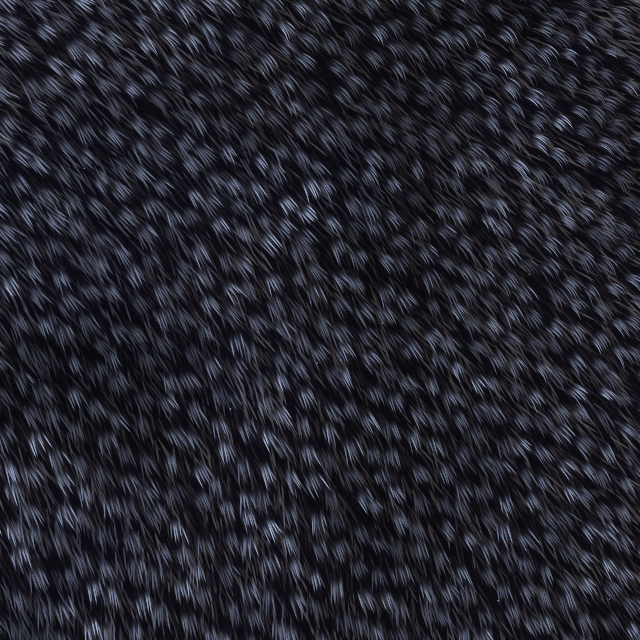
A three.js fragment shader for this texture:

```glsl
// Dark plumage: staggered rows of small frayed feather tufts with a blue sheen,
// lying over a bed of fine dim hairs. A smooth flow field combs both layers,
// steep at the lower left and flatter, smaller and more curved at the upper right.

varying vec2 vUv;

const vec3 SHADOW = vec3(0.043, 0.038, 0.060);
const vec3 BROWN  = vec3(0.265, 0.250, 0.255);
const vec3 SLATE  = vec3(0.245, 0.260, 0.325);
const vec3 SHEEN  = vec3(0.610, 0.670, 0.790);

const vec2  TUFT_COUNT  = vec2(24.0, 20.0);  // tufts along and across the rows
const vec2  TUFT_SHRINK = vec2(0.15, 0.20);  // growth of density along each axis
const float ROW_TILT    = 0.35;
const float TUFT_JITTER = 0.5;
const int   BARBS       = 6;                 // barbs per tuft
const float BARB_WIDTH  = 0.062;             // half width, in tuft spacings
const float HAIR_CELLS  = 75.0;
const float HAIR_LENGTH = 0.023;             // half length
const float HAIR_WIDTH  = 0.0021;            // half width

float hash(vec2 p) {
  vec3 q = fract(vec3(p.xyx) * 0.1031);
  q += dot(q, q.yzx + 33.33);
  return fract((q.x + q.y) * q.z);
}

vec2 hash2(vec2 p) {
  return vec2(hash(p + 11.7), hash(p.yx + 47.3));
}

float noise(vec2 p) {
  vec2 i = floor(p), f = fract(p);
  f = f * f * (3.0 - 2.0 * f);
  return mix(mix(hash(i), hash(i + vec2(1.0, 0.0)), f.x),
             mix(hash(i + vec2(0.0, 1.0)), hash(i + vec2(1.0)), f.x), f.y);
}

// Combing angle below the horizontal
float flowAngle(vec2 p) {
  return 1.3 - 0.65 * p.y - 0.33 * p.x * p.x + 0.6 * p.x * (1.0 - p.x);
}

// Coordinates along and across a strand lying at the given angle
vec2 strandSpace(vec2 d, float angle) {
  float c = cos(angle), s = sin(angle);
  return vec2(c * d.x - s * d.y, s * d.x + c * d.y);
}

// Canvas to row lattice and back
vec2 toLattice(vec2 p) {
  vec2 u = strandSpace(p, ROW_TILT);
  return TUFT_COUNT * (u + TUFT_SHRINK * u * u);
}

vec2 fromLattice(vec2 g) {
  vec2 u = (sqrt(1.0 + 4.0 * TUFT_SHRINK * g / TUFT_COUNT) - 1.0) / (2.0 * TUFT_SHRINK);
  return strandSpace(u, -ROW_TILT);
}

// Brush of uneven barbs, each fading in at the root and drawn out to a point
float brush(vec2 s, float halfWidth, float reach, vec2 seed) {
  float cover = 0.0;
  for (int k = 0; k < BARBS; k++) {
    float n = float(k);
    vec2 key = seed + vec2(17.0, 5.0) * n;
    vec2 r = hash2(key);
    float root = halfWidth * (2.0 * (n + r.x) / float(BARBS) - 1.0);
    float start = -0.55 + 0.3 * r.y;
    float end = reach * mix(0.4, 1.0, hash(key + 91.0));
    float t = (s.x - start) / (end - start);
    float across = abs(s.y - root * (1.0 + 0.35 * s.x) - 0.3 * (r.y - 0.5) * s.x);
    float width = BARB_WIDTH * max(1.0 - 0.8 * t, 0.0);
    float barb = (1.0 - smoothstep(width * 0.3, width + 0.02, across))
               * smoothstep(0.0, 0.45, t) * (1.0 - smoothstep(0.7, 1.0, t));
    cover = max(cover, barb * mix(0.55, 1.0, r.x));
  }
  return cover;
}

// Fine crossing hairs, with cell-sized pools of shadow
vec3 hairBed(vec2 p) {
  vec3 col = SHADOW;
  vec3 tint = mix(SLATE, BROWN, smoothstep(0.2, 0.8, 0.6 * p.x + 0.6 * noise(p * 7.0)));
  for (int j = -2; j <= 2; j++) {
    for (int i = -2; i <= 2; i++) {
      vec2 cell = floor(p * HAIR_CELLS) + vec2(float(i), float(j));
      vec2 root = (cell + hash2(cell)) / HAIR_CELLS;
      float angle = flowAngle(root) + 0.55 * (hash(cell + 71.0) - 0.5);
      vec2 s = strandSpace(p - root, angle);
      float along = s.x / HAIR_LENGTH;
      float width = HAIR_WIDTH * max(1.0 - along * along, 0.0);
      float cover = (1.0 - smoothstep(width * 0.3, width + 0.0004, abs(s.y)))
                  * (1.0 - smoothstep(0.6, 1.0, abs(along)));
      col = mix(col, mix(SHADOW, tint, hash(cell + 129.0)), 0.9 * cover);
    }
  }
  return mix(SHADOW, col, mix(0.3, 1.15, smoothstep(0.15, 0.6, noise(p * 42.0))));
}

// Overlapping tufts: a dim vane, a soft glow, bright barbs and a rare pale fleck
vec3 addTufts(vec3 col, vec2 p) {
  vec2 g = toLattice(p);
  for (int j = -1; j <= 1; j++) {
    float row = floor(g.y) + float(j);
    float stagger = 0.5 * mod(row, 2.0);
    for (int i = -1; i <= 1; i++) {
      vec2 cell = vec2(floor(g.x - stagger) + float(i), row);
      vec2 spot = cell + vec2(stagger, 0.0) + 0.5 + TUFT_JITTER * (hash2(cell) - 0.5);
      vec2 center = fromLattice(spot);
      vec2 density = TUFT_COUNT * (1.0 + 2.0 * TUFT_SHRINK * strandSpace(center, ROW_TILT));
      float size = inversesqrt(density.x * density.y);
      float angle = flowAngle(center) + 0.35 * (hash(cell + 5.0) - 0.5);
      vec2 s = strandSpace(p - center, angle) / size;
      if (dot(s, s) > 1.5) continue;
      s.y += 0.5 * smoothstep(0.9, 1.8, center.x + center.y) * s.x * s.x;

      float vane = brush(s - vec2(0.25, 0.25), 0.38, 0.7, cell + 31.0);
      col = mix(col, mix(SHADOW, BROWN, hash(cell + 83.0)), 0.7 * vane);

      float halfWidth = mix(0.2, 0.36, hash(cell + 19.0));
      float gain = mix(0.3, 1.0, hash(cell + 57.0)) * mix(0.65, 1.15, noise(center * 6.0));
      vec2 e = vec2(s.x * 2.8, s.y / halfWidth);
      col = mix(col, SLATE, 0.55 * gain * exp(-1.5 * dot(e, e)));
      float sheen = brush(s, halfWidth, 0.85, cell);
      col = mix(col, mix(SLATE, SHEEN, sheen * gain), sheen * mix(0.6, 0.95, gain));

      float fleck = 1.0 - smoothstep(0.01, 0.05, length(s - vec2(0.3, -0.3)));
      col = mix(col, SHEEN, 0.7 * fleck * step(0.985, hash(cell + 211.0)));
    }
  }
  return col;
}

void main() {
  float light = mix(0.78, 1.22, noise(vUv * 5.0 + 3.0));
  gl_FragColor = vec4(light * addTufts(hairBed(vUv), vUv), 1.0);
}
```
